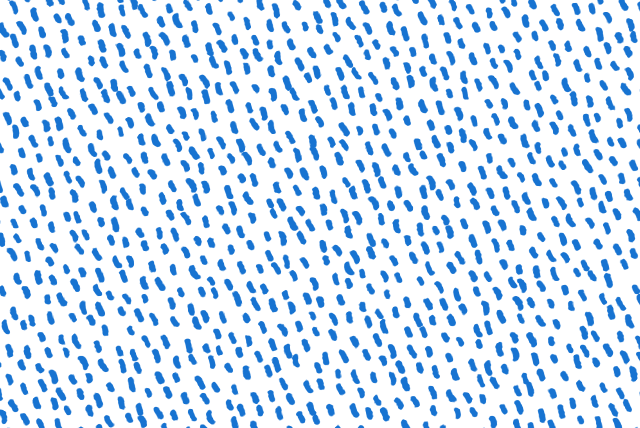
Write a WebGL 2 fragment shader that draws this pattern.

```glsl
#version 300 es
precision highp float;

uniform vec2 u_resolution;
out vec4 outColor;

// Lengths are fractions of the canvas height
#define CELL vec2(0.0378, 0.0482)
#define JITTER 0.48
#define TILT 0.38
#define LEAN_SPREAD 0.42
#define RADIUS 0.0070
#define HALF_LENGTH vec2(0.0044, 0.0110)
#define BEND 14.0
#define ROUGHNESS 0.0024
#define GRAIN 190.0
#define SOFTNESS 0.8
#define INK vec3(0.09, 0.45, 0.82)
#define PAPER vec3(1.0)

// Integer hash: three random values in 0..1 per lattice point
vec3 hash3(ivec3 seed) {
    uvec3 v = uvec3(seed) * 1664525u + 1013904223u;
    v.x += v.y * v.z;
    v.y += v.z * v.x;
    v.z += v.x * v.y;
    v ^= v >> 16u;
    v.x += v.y * v.z;
    v.y += v.z * v.x;
    v.z += v.x * v.y;
    return vec3(v >> 8u) / 16777216.0;
}

float valueNoise(vec2 p) {
    ivec2 cell = ivec2(floor(p));
    vec2 f = fract(p);
    f = f * f * (3.0 - 2.0 * f);
    float a = hash3(ivec3(cell, 7)).x;
    float b = hash3(ivec3(cell + ivec2(1, 0), 7)).x;
    float c = hash3(ivec3(cell + ivec2(0, 1), 7)).x;
    float d = hash3(ivec3(cell + ivec2(1, 1), 7)).x;
    return mix(mix(a, b, f.x), mix(c, d, f.x), f.y);
}

mat2 rotation(float angle) {
    float c = cos(angle), s = sin(angle);
    return mat2(c, -s, s, c);
}

// Signed distance to a slightly bent, round-ended stroke along y
float strokeDistance(vec2 p, float halfLength, float radius, float bend) {
    p.x += bend * p.y * p.y;
    p.y -= clamp(p.y, -halfLength, halfLength);
    return length(p) - radius;
}

// Nearest stroke on a jittered grid whose odd columns are shifted by half
float strokeField(vec2 p) {
    float nearest = 1.0;
    float column = floor(p.x / CELL.x);
    for (int i = -1; i <= 1; i++) {
        float x = column + float(i);
        float shift = 0.5 * mod(x, 2.0);
        float row = floor(p.y / CELL.y - shift);
        for (int j = -1; j <= 1; j++) {
            float y = row + float(j);
            ivec2 id = ivec2(int(x), int(y));
            vec3 place = hash3(ivec3(id, 1));
            vec3 shape = hash3(ivec3(id, 2));

            vec2 offset = 0.5 + JITTER * (place.xy - 0.5);
            vec2 center = (vec2(x, y + shift) + offset) * CELL;
            vec2 local = rotation(LEAN_SPREAD * (place.z - 0.5)) * (p - center);

            float halfLength = mix(HALF_LENGTH.x, HALF_LENGTH.y, shape.x);
            float radius = RADIUS * mix(0.9, 1.1, shape.y);
            float bend = BEND * (2.0 * shape.z - 1.0);
            nearest = min(nearest, strokeDistance(local, halfLength, radius, bend));
        }
    }
    return nearest;
}

void main() {
    vec2 p = gl_FragCoord.xy / u_resolution.y;
    float edge = SOFTNESS / u_resolution.y;

    // Strokes with ragged, hand-cut outlines
    float dist = strokeField(rotation(TILT) * p);
    dist += ROUGHNESS * (valueNoise(p * GRAIN) - 0.5);

    float ink = 1.0 - smoothstep(-edge, edge, dist);
    outColor = vec4(mix(PAPER, INK, ink), 1.0);
}
```
